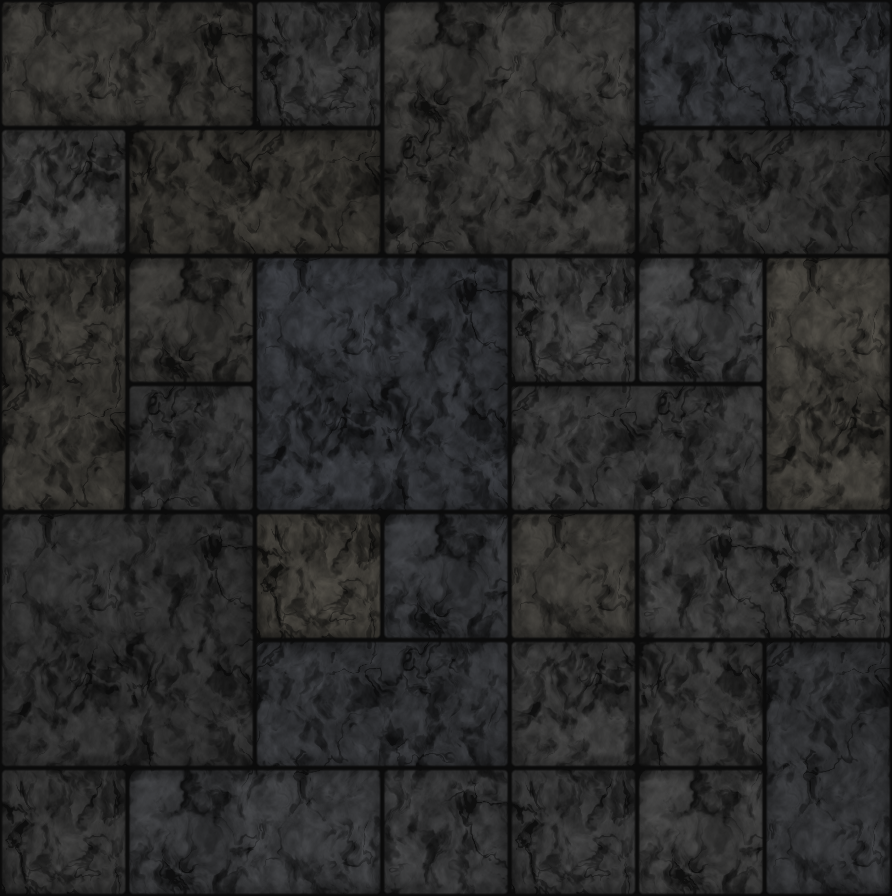
Give the GLSL for this texture, as a Shadertoy shader.

```glsl
// Dark weathered stone paving: square, oblong and double slabs on a 7 by 7 grid.
#define GRID 7.0
#define JOINT_WIDTH 0.034
#define CORNER_RADIUS 0.05
#define STONE_TONE 0.205
#define SLAB_VARIATION 0.20
#define TINT_STRENGTH 0.09
#define MOTTLE_DEPTH 0.085
#define VEIN_DEPTH 0.075
#define JOINT_COLOR vec3(0.042)

// Bit x of entry y joins cell (x, y) to its right or upper neighbour.
const int JOIN_RIGHT[7] = int[7](2, 5, 33, 20, 4, 42, 41);
const int JOIN_UP[7] = int[7](64, 3, 0, 77, 0, 24, 0);

float hash(vec2 p) {
    return fract(sin(dot(p, vec2(127.1, 311.7))) * 43758.5);
}

// Wraps a point to the stone pattern, which repeats by (2, 2) and (4, 0) cells.
vec2 wrapStone(vec2 p, vec2 scale) {
    float row = floor(p.y / (2.0 * scale.y));
    return vec2(mod(p.x - 2.0 * scale.x * row, 4.0 * scale.x),
                p.y - 2.0 * scale.y * row);
}

// Seamlessly repeating value noise; freq must be whole numbers.
float noise(vec2 p, vec2 freq) {
    p *= freq;
    vec2 i = floor(p), f = fract(p);
    f = f * f * (3.0 - 2.0 * f);
    vec2 e = vec2(1.0, 0.0);
    float low = mix(hash(wrapStone(i, freq)), hash(wrapStone(i + e, freq)), f.x);
    float high = mix(hash(wrapStone(i + e.yx, freq)), hash(wrapStone(i + 1.0, freq)), f.x);
    return mix(low, high, f.y);
}

float fbm(vec2 p, vec2 freq) {
    float sum = 0.0, amp = 0.533;
    for (int k = 0; k < 4; k++) {
        sum += amp * noise(p, freq);
        freq *= 2.0;
        amp *= 0.5;
    }
    return sum;
}

// Offset from the nearest repeat of a feature.
vec2 fromFeature(vec2 p, vec2 center) {
    return wrapStone(p - center + vec2(2.0, 1.0), vec2(1.0)) - vec2(2.0, 1.0);
}

float blot(vec2 p, vec2 center, vec2 radius) {
    return 1.0 - smoothstep(0.75, 1.15, length(fromFeature(p, center) / radius));
}

float segmentDistance(vec2 p, vec2 b) {
    return length(p - b * clamp(dot(p, b) / dot(b, b), 0.0, 1.0));
}

float stoneTone(vec2 p) {
    vec2 warp = vec2(fbm(p, vec2(4.0)), fbm(p + vec2(1.3, 0.7), vec2(5.0))) - 0.5;
    vec2 w = p + 0.3 * warp;
    float cloud = fbm(w, vec2(2.0, 3.0));
    float grain = fbm(p + 0.1 * warp, vec2(17.0, 13.0));
    float mottle = smoothstep(0.48, 0.72, fbm(w, vec2(11.0, 7.0)));
    float ridge = abs(fbm(w + 0.37, vec2(5.0, 4.0)) - 0.5);
    float vein = (1.0 - smoothstep(0.008, 0.042, ridge))
               * smoothstep(0.35, 0.65, noise(p + 0.6, vec2(3.0)));
    float tone = STONE_TONE + 0.11 * (cloud - 0.5) + 0.15 * (grain - 0.5)
               - MOTTLE_DEPTH * mottle - VEIN_DEPTH * vein;

    // Pale flakes with a dark hollow beside them.
    tone -= 0.035 * blot(w, vec2(1.68, 0.72), vec2(0.17, 0.22));
    tone -= 0.065 * blot(w, vec2(1.42, 0.09), vec2(0.15, 0.06));
    tone -= 0.060 * blot(w, vec2(1.39, 0.78), vec2(0.12, 0.22));
    float flake = max(blot(w, vec2(1.36, 0.80), vec2(0.09, 0.19)),
                      0.7 * blot(w, vec2(1.14, 0.82), vec2(0.10, 0.17)));
    flake = max(flake, 0.55 * blot(w, vec2(1.48, 0.44), vec2(0.22, 0.17)));
    tone = mix(tone, 0.24 + 0.08 * (grain - 0.5), 0.8 * flake);

    // Deep diagonal crack and a round pit.
    float crack = segmentDistance(fromFeature(w, vec2(1.06, 1.95)), vec2(0.22, -0.46));
    tone -= 0.09 * (1.0 - smoothstep(0.015, 0.065, crack));
    tone -= 0.08 * blot(w, vec2(0.14, 1.48), vec2(0.07, 0.06));
    return max(tone, 0.055);
}

bool joined(int mask, int bit) {
    return bit >= 0 && ((mask >> bit) & 1) == 1;
}

void mainImage(out vec4 fragColor, in vec2 fragCoord) {
    vec2 p = fragCoord / iResolution.xy * GRID;
    ivec2 cell = clamp(ivec2(floor(p)), ivec2(0), ivec2(6));

    // Lower-left corner and size of the slab holding this cell.
    ivec2 corner = cell;
    if (joined(JOIN_RIGHT[cell.y], cell.x - 1)) corner.x--;
    if (cell.y > 0 && joined(JOIN_UP[max(cell.y - 1, 0)], cell.x)) corner.y--;
    vec2 size = vec2(joined(JOIN_RIGHT[corner.y], corner.x) ? 2.0 : 1.0,
                     joined(JOIN_UP[corner.y], corner.x) ? 2.0 : 1.0);

    // Depth inside the rounded slab outline.
    vec2 q = abs(p - vec2(corner) - 0.5 * size) - 0.5 * size + CORNER_RADIUS;
    float inset = CORNER_RADIUS - length(max(q, 0.0)) - min(max(q.x, q.y), 0.0);

    // Each slab has its own brightness and a faint warm or cool tint.
    vec2 id = vec2(corner) + 3.0;
    float bright = 1.06 - 0.04 * size.x * size.y
                 + SLAB_VARIATION * (hash(id) - 0.4);
    float warmth = 2.0 * hash(id + 31.7) - 1.0;
    vec3 tint = 1.0 + TINT_STRENGTH * warmth * abs(warmth) * vec3(0.7, 0.2, -0.9);
    vec3 color = stoneTone(p) * bright * tint;

    // Worn edges and soft dark joints.
    color *= mix(0.82, 1.0, smoothstep(0.0, 0.13, inset));
    float soft = max(0.012, 0.5 * GRID / iResolution.y);
    float slab = smoothstep(0.5 * JOINT_WIDTH - soft, 0.5 * JOINT_WIDTH + soft, inset);
    fragColor = vec4(mix(JOINT_COLOR, color, slab), 1.0);
}
```
